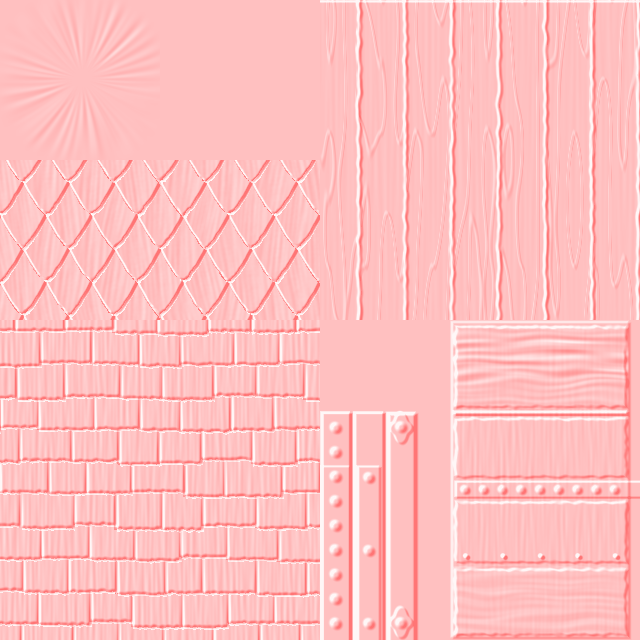
A WebGL 1 fragment shader for this texture map:

```glsl
precision highp float;
// Pink relief atlas: log end, scale shingles, planks, roof tiles, riveted bars and a panel.
// Each part is a height field; one slanted height difference lights it from the upper left.
// The layout uses 96 units per canvas side, with y running down.
uniform vec2 u_resolution;

float hash(vec2 p) {
  return fract(sin(dot(p, vec2(127.1, 311.7))) * 43758.55);
}

float gradNoise(vec2 p) {
  vec2 i = floor(p), f = fract(p), w = f * f * (3.0 - 2.0 * f);
  vec4 corner;
  for (int n = 0; n < 4; n++) {
    vec2 o = vec2(mod(float(n), 2.0), floor(float(n) / 2.0));
    float a = 6.2832 * hash(i + o);
    float g = dot(vec2(cos(a), sin(a)), f - o);
    if (n == 0) corner.x = g;
    else if (n == 1) corner.y = g;
    else if (n == 2) corner.z = g;
    else corner.w = g;
  }
  return mix(mix(corner.x, corner.y, w.x), mix(corner.z, corner.w, w.x), w.y);
}

// Raised rectangle with a bevelled rim
float plate(vec2 p, vec2 lo, vec2 hi, float bevel) {
  vec2 d = min(p - lo, hi - p);
  return smoothstep(0.0, bevel, min(d.x, d.y));
}

// Row of domes: first centre, spacing, index of the last one
float rivets(vec2 p, vec2 first, vec2 gap, float last, float r) {
  vec2 q = p - first;
  float n = clamp(floor(dot(q, gap) / dot(gap, gap) + 0.5), 0.0, last);
  return smoothstep(r, r * 0.25, length(q - gap * n));
}

float logEnd(vec2 p) {
  vec2 q = p - vec2(12.3, 11.8);
  float r = length(q) + 0.01;
  float rays = gradNoise(q / r * 9.0 + r * 0.05);
  return 0.35 * rays * smoothstep(1.0, 7.0, r) * smoothstep(14.0, 10.0, r);
}

// Lower outline of a scale row: pointed tips, half-shifted on odd rows
float scaleEdge(vec2 p, float row) {
  float shift = mix(3.5, 0.1, mod(row, 2.0));
  float x = (p.x - shift) / 6.857 + 0.5;
  float side = abs(fract(x) - 0.5) * 2.0;
  float wobble = 0.5 * gradNoise(p * 0.7 + row * 9.0) + 0.25 * gradNoise(p * 2.2);
  return 27.4 + 5.0 * row - 4.9 * pow(side, 1.4) + wobble * (1.0 - side);
}

float scales(vec2 p) {
  float row = ceil((p.y - 27.6) / 5.0);
  float d = scaleEdge(p, row) - p.y;
  if (d < 0.0) { row += 1.0; d = scaleEdge(p, row) - p.y; }
  float id = floor((p.x - mix(3.5, 0.1, mod(row, 2.0))) / 6.857 + 0.5);
  float lean = (hash(vec2(id, row)) - 0.5) * 0.8;
  float grain = gradNoise(vec2(p.x * 1.7 + p.y * lean, p.y * 0.12 + row * 7.0));
  return smoothstep(0.0, 0.65, d) * max(0.0, 1.0 - 0.1 * d) + 0.16 * grain;
}

// Roof tile in one row: distances to its left, right and lower edge
vec3 tileEdges(vec2 p, float row) {
  float u = (p.x - mix(2.2, 5.6, mod(row, 2.0))) / 7.0;
  float i = floor(u);
  if (u - i < 0.28 * hash(vec2(i, row))) i -= 1.0;
  float left = u - i - 0.28 * hash(vec2(i, row));
  float right = i + 1.0 + 0.28 * hash(vec2(i + 1.0, row)) - u;
  float drop = 0.9 * (hash(vec2(i + 31.0, row)) - 0.5) + 0.3 * gradNoise(p * vec2(1.4, 0.3));
  return vec3(left * 7.0, right * 7.0, 50.0 + 4.87 * row + drop - p.y);
}

float roofTiles(vec2 p) {
  float row = ceil((p.y - 50.6) / 4.87);
  vec3 d = tileEdges(p, row);
  if (d.z < 0.0) { row += 1.0; d = tileEdges(p, row); }
  float body = smoothstep(0.0, 0.45, d.x) * mix(0.55, 1.0, smoothstep(0.0, 0.3, d.y));
  float grain = gradNoise(vec2(p.x * 2.2, p.y * 0.13 + row * 5.0));
  return body * smoothstep(0.0, 0.6, d.z) * max(0.0, 1.0 - 0.11 * d.z) + 0.2 * grain;
}

float planks(vec2 p) {
  float x = p.x - 53.9 + 0.35 * gradNoise(p * vec2(0.1, 0.6));
  float seam = abs(mod(x + 3.5, 7.0) - 3.5);
  float h = smoothstep(0.42, 0.0, seam) * (0.65 + 0.4 * gradNoise(p * vec2(0.2, 0.35)));
  float board = floor(x / 7.0);
  float flow = gradNoise(vec2(p.x * 0.42 + board * 3.7, p.y * 0.05 + board * 5.0));
  h += 0.2 * smoothstep(0.035, 0.0, abs(flow));
  h += 0.07 * gradNoise(vec2(p.x * 1.8, p.y * 0.06));
  return h + 0.7 * smoothstep(0.0, 0.4, p.y);
}

float bars(vec2 p) {
  float h = plate(p, vec2(48.1, 61.7), vec2(52.8, 97.0), 0.4);
  h += plate(p, vec2(53.0, 61.7), vec2(57.8, 97.0), 0.4);
  h += 1.3 * plate(p, vec2(57.9, 61.7), vec2(62.7, 97.0), 0.7);
  h += 0.5 * plate(p, vec2(48.1, 69.8), vec2(52.7, 97.0), 0.3);
  h += 0.6 * plate(p, vec2(53.5, 69.8), vec2(57.2, 97.0), 0.35);
  // Scalloped brackets on the third bar
  vec2 q = p - vec2(60.2, p.y < 80.0 ? 64.2 : 93.4);
  float rim = 1.95 + 0.25 * cos(4.0 * atan(q.y, q.x));
  h += 0.6 * smoothstep(rim, rim - 0.4, length(q * vec2(1.15, 0.85)));
  h += rivets(p, vec2(60.2, 64.1), vec2(0.0, 29.4), 1.0, 1.05);
  h += rivets(p, vec2(50.4, 64.2), vec2(0.0, 3.67), 8.0, 1.05);
  return h + rivets(p, vec2(55.4, 71.7), vec2(0.0, 10.94), 2.0, 1.0);
}

float panel(vec2 p) {
  vec2 q = p + 0.3 * vec2(gradNoise(p * 0.9), gradNoise(p * 0.9 + 40.0));
  float h = 0.5 * plate(p, vec2(67.6, 48.1), vec2(94.6, 95.9), 0.4);
  h += 0.7 * plate(q, vec2(68.1, 48.8), vec2(94.2, 61.3), 0.5);
  h += 0.7 * plate(q, vec2(68.1, 62.6), vec2(94.2, 71.8), 0.5);
  h += 0.7 * plate(q, vec2(68.1, 75.1), vec2(94.2, 84.6), 0.5);
  h += 0.7 * plate(q, vec2(68.1, 85.2), vec2(94.2, 95.5), 0.5);
  h += 0.8 * plate(p, vec2(68.0, 61.6), vec2(94.3, 62.4), 0.3);
  h += 0.6 * plate(p, vec2(68.2, 72.1), vec2(97.0, 74.8), 0.3);
  h += 0.9 * rivets(p, vec2(69.8, 73.5), vec2(2.81, 0.0), 8.0, 0.85);
  h += 0.9 * rivets(p, vec2(70.0, 83.5), vec2(5.62, 0.0), 4.0, 0.5);
  // Wavy grain on the end boards, upright grain on the middle ones
  float inside = plate(p, vec2(68.0, 48.5), vec2(94.3, 95.7), 0.5);
  float bend = p.y + 1.2 * gradNoise(p * vec2(0.13, 0.2));
  float wavy = gradNoise(vec2(p.x * 0.1, bend * 1.1));
  float strong = mix(0.3, 1.0, smoothstep(5.0, 2.0, abs(p.y - 54.0)));
  float upright = 0.12 * gradNoise(p * vec2(2.3, 0.16));
  float ends = step(p.y, 61.5) + step(85.0, p.y);
  return h + inside * mix(upright, wavy * strong + 0.5 * upright, ends);
}

// The part is picked by its own place, so that borders stay clean
float relief(vec2 p, vec2 at) {
  if (at.x < 48.0) {
    if (at.y > 48.0) return roofTiles(p);
    if (at.y > 24.0) return scales(p);
    return at.x < 24.0 ? logEnd(p) : 0.0;
  }
  if (at.y < 48.0) return planks(p);
  return at.x < 65.0 ? bars(p) : panel(p);
}

void main() {
  vec2 p = gl_FragCoord.xy / u_resolution;
  p = vec2(p.x, 1.0 - p.y) * 96.0;
  vec2 light = vec2(0.2, 0.15);
  float slope = relief(p + light, p) - relief(p - light, p);
  float tone = clamp(0.752 + 0.4 * slope, 0.46, 0.97);
  gl_FragColor = vec4(1.0, tone, tone, 1.0);
}
```
